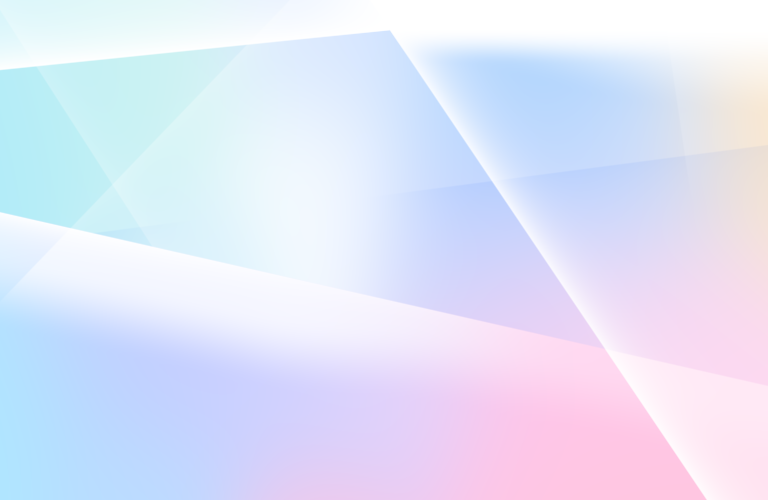
Give the GLSL for this background, as a WebGL 1 fragment shader.

```glsl
precision highp float;
// Pastel abstract background: two fields of blended colour pools, split by a
// long diagonal, with translucent facets and white light along their edges.
// Lengths are in canvas heights, with the origin at the lower left.
uniform vec2 u_resolution;

const vec3 WHITE = vec3(1.0);

// Signed distance to the line a-b, positive to the left of its direction.
float lineSide(vec2 p, vec2 a, vec2 b) {
    vec2 along = normalize(b - a);
    return along.x * (p.y - a.y) - along.y * (p.x - a.x);
}

// Antialiased coverage of the positive side of an edge.
float cover(float d) {
    float pixel = 1.0 / u_resolution.y;
    return smoothstep(-pixel, pixel, d);
}

// Light that starts sharply at an edge and fades over the given width.
float edgeGlow(float d, float width) {
    return cover(d) * exp(-max(d, 0.0) / width);
}

// Colour and weight of one soft pool, to be summed and normalised.
vec4 pool(vec2 p, vec2 center, float radius, vec3 color) {
    vec2 q = (p - center) / radius;
    return vec4(color, 1.0) * exp(-dot(q, q));
}

vec3 upperField(vec2 p) {
    vec4 sum = pool(p, vec2(0.02, 0.72), 0.23, vec3(0.68, 0.92, 0.98));
    sum += pool(p, vec2(0.26, 0.78), 0.24, vec3(0.79, 0.95, 0.94));
    sum += pool(p, vec2(0.63, 0.63), 0.21, vec3(0.98, 0.99, 1.0));
    sum += pool(p, vec2(0.68, 0.92), 0.20, vec3(0.83, 0.89, 1.0));
    sum += pool(p, vec2(0.36, 0.48), 0.16, vec3(0.82, 0.93, 0.99));
    sum += pool(p, vec2(1.04, 0.81), 0.24, vec3(0.64, 0.81, 0.99));
    sum += pool(p, vec2(0.95, 0.57), 0.20, vec3(0.75, 0.82, 1.0));
    sum += pool(p, vec2(1.25, 0.62), 0.20, vec3(0.78, 0.86, 1.0));
    sum += pool(p, vec2(1.08, 0.36), 0.20, vec3(0.92, 0.79, 0.95));
    sum += pool(p, vec2(1.36, 0.36), 0.20, vec3(0.99, 0.83, 0.94));
    sum += pool(p, vec2(1.56, 0.67), 0.21, vec3(0.99, 0.90, 0.78));
    return sum.rgb / sum.a;
}

vec3 lowerField(vec2 p) {
    vec4 sum = pool(p, vec2(0.0, 0.16), 0.22, vec3(0.68, 0.91, 1.0));
    sum += pool(p, vec2(0.28, 0.27), 0.22, vec3(0.76, 0.80, 1.0));
    sum += pool(p, vec2(0.28, 0.0), 0.17, vec3(0.73, 0.87, 1.0));
    sum += pool(p, vec2(0.56, 0.17), 0.22, vec3(0.81, 0.82, 1.0));
    sum += pool(p, vec2(0.64, -0.06), 0.15, vec3(0.98, 0.78, 0.90));
    sum += pool(p, vec2(0.80, 0.22), 0.18, vec3(0.88, 0.83, 0.99));
    sum += pool(p, vec2(1.08, 0.19), 0.24, vec3(1.0, 0.77, 0.92));
    sum += pool(p, vec2(1.18, -0.02), 0.20, vec3(1.0, 0.78, 0.87));
    return sum.rgb / sum.a;
}

void main() {
    vec2 p = gl_FragCoord.xy / u_resolution.y;

    // The main edges of the composition.
    float ridge = lineSide(p, vec2(0.78, 0.94), vec2(0.0, 0.86));
    float wedge = -ridge;
    float blade = lineSide(p, vec2(1.414, 0.0), vec2(0.78, 0.94));
    float right = cover(-blade);
    float below = -lineSide(p, vec2(0.0, 0.576), vec2(1.21, 0.302));

    // Thin facets over the upper field.
    vec3 color = upperField(p);
    float steep = lineSide(p, vec2(0.30, 0.514), vec2(0.0, 0.98));
    float rising = -lineSide(p, vec2(0.0, 0.397), vec2(0.58, 1.0));
    float shallow = -lineSide(p, vec2(0.16, 0.53), vec2(1.536, 0.71));
    float side = -lineSide(p, vec2(1.38, 0.62), vec2(1.336, 0.92));
    color = mix(color, WHITE, 0.06 * cover(-steep) + 0.20 * edgeGlow(-steep, 0.05));
    color = mix(color, WHITE, 0.06 * cover(rising) + 0.22 * edgeGlow(rising, 0.05));
    float shade = cover(shallow) * exp(-max(shallow, 0.0) / 0.12);
    color -= vec3(0.05, 0.035, 0.0) * shade * smoothstep(0.15, 0.4, abs(p.x - 0.56));
    color = mix(color, WHITE, 0.14 * edgeGlow(side, 0.08) * smoothstep(0.58, 0.72, p.y));

    // Top wedge, bright along its lower edge.
    float inWedge = cover(wedge);
    color = mix(color, WHITE, 0.35 * inWedge * (1.0 - right));
    color = mix(color, WHITE, edgeGlow(wedge, 0.065) * (1.0 - right));

    // Cloud hanging over the upper right.
    float cloudBase = 0.79 + 0.12 * exp(-pow(max(p.x - 0.78, 0.0) / 0.42, 2.0));
    float cloud = smoothstep(cloudBase - 0.03, cloudBase + 0.11, p.y);
    color = mix(color, WHITE, 0.68 * cloud * right);
    float ceiling = max(right, inWedge * smoothstep(0.55, 0.8, p.x));
    color = mix(color, WHITE, smoothstep(0.87, 0.945, p.y) * ceiling);

    // Lower field with a broad veil that narrows toward the right.
    vec3 ground = lowerField(p);
    float depth = max(below, 0.0);
    float veilEnd = mix(0.20, 0.15, smoothstep(0.5, 0.95, p.x));
    float veil = 1.0 - smoothstep(veilEnd - 0.12, veilEnd + 0.03, depth);
    veil *= mix(0.76, 0.32, smoothstep(0.55, 1.15, p.x));
    veil *= 1.0 - 0.35 * cover(-rising);
    ground = mix(ground, WHITE, veil);
    float rim = 0.95 * (1.0 - smoothstep(0.1, 1.35, p.x));
    ground = mix(ground, WHITE, rim * edgeGlow(below, 0.055));
    ground = mix(ground, vec3(1.0, 0.96, 0.98), 0.58 * right);
    color = mix(color, ground, cover(below));

    // Bright blade descending to the lower right.
    color = mix(color, WHITE, 0.88 * edgeGlow(-blade, 0.045));

    gl_FragColor = vec4(clamp(color, 0.0, 1.0), 1.0);
}
```
